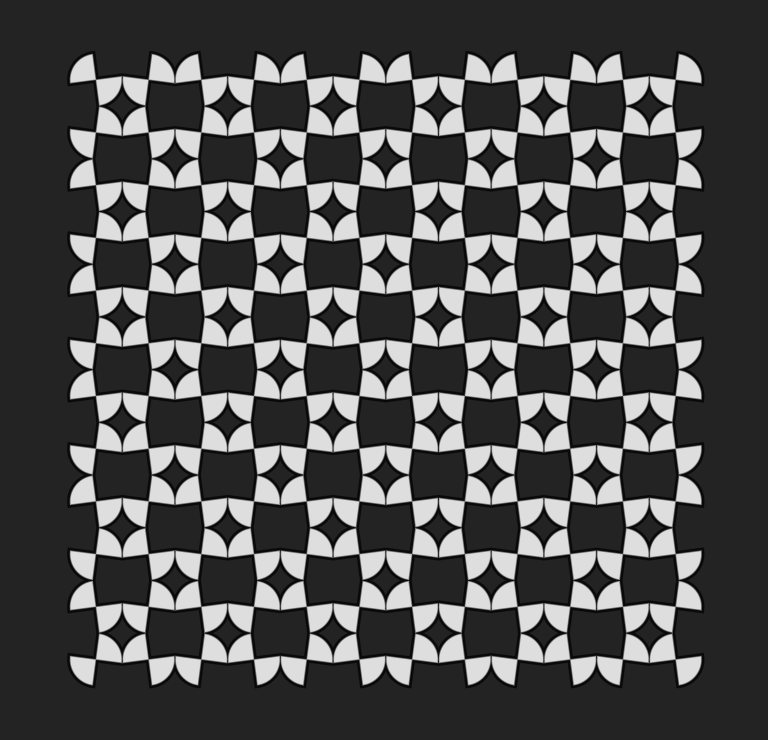
This pattern is drawn by a Shadertoy shader. Its source:

```glsl
// Checkered lattice of tilted quarter-disc petals framing four-pointed stars on charcoal.

const float GRID_COUNT   = 12.0;               // petal pairs across and down
const float PITCH        = 0.07122;            // spacing, in canvas heights
const vec2  GRID_OFFSET  = vec2(0.0024, 0.0005);
const float PETAL_RADIUS = 0.0349;
const float PETAL_TILT   = 0.13;               // radians
const float EDGE_SOFT    = 0.0015;             // half width of the petal edge blend
const float RIM_WIDTH    = 0.0040;             // dark outline around petals
const float RIM_SOFT     = 0.0010;

const vec3 GROUND_COLOR = vec3(0.137);
const vec3 RIM_COLOR    = vec3(0.035);
const vec3 PETAL_COLOR  = vec3(0.870);

// Two opposite quarter discs sharing their apex at the origin
float petalPairDistance(vec2 p) {
    float c = cos(PETAL_TILT);
    float s = sin(PETAL_TILT);
    vec2 q = vec2(c * p.x - s * p.y, s * p.x + c * p.y);
    if (q.x + q.y < 0.0) q = -q;
    return max(length(q) - PETAL_RADIUS, max(-q.x, -q.y));
}

// Bounded grid of pairs, mirrored on alternate cells
float latticeDistance(vec2 p) {
    vec2 grid = p / PITCH + 0.5 * GRID_COUNT;
    vec2 cell = clamp(floor(grid), 0.0, GRID_COUNT - 1.0);
    vec2 local = (grid - cell - 0.5) * PITCH;
    float parity = mod(cell.x + cell.y, 2.0);
    local.x *= 1.0 - 2.0 * parity;
    return petalPairDistance(local);
}

void mainImage(out vec4 fragColor, in vec2 fragCoord) {
    vec2 p = (fragCoord - 0.5 * iResolution.xy) / iResolution.y - GRID_OFFSET;
    float pixel = 1.0 / iResolution.y;
    float d = latticeDistance(p);

    // Outline first, petals on top
    float edge = max(EDGE_SOFT, 0.6 * pixel);
    float rimEdge = max(RIM_SOFT, 0.6 * pixel);
    float rim = 1.0 - smoothstep(RIM_WIDTH - rimEdge, RIM_WIDTH + rimEdge, d);
    float petal = 1.0 - smoothstep(-edge, edge, d);

    vec3 color = mix(GROUND_COLOR, RIM_COLOR, rim);
    color = mix(color, PETAL_COLOR, petal);
    fragColor = vec4(color, 1.0);
}
```
